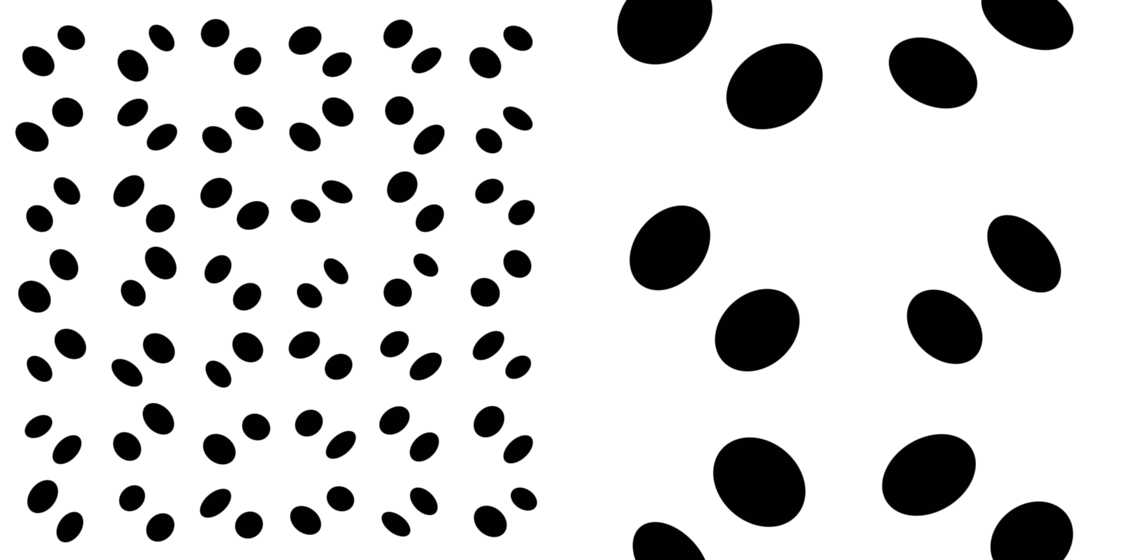
Left, the full canvas; right, a detail of the centre.
A Shadertoy shader for this pattern:

```glsl
// Black oval dots in slanted pairs on white, six pairs across and seven down.
// Each cell of a centred grid is mirrored or not by a lean mask, then two ellipses
// are set either side of its jittered centre, with hashed size, slant and tilt.

const vec2  GRID        = vec2(6.0, 7.0);        // pairs across, down
const vec2  PITCH       = vec2(0.1605, 0.1375);  // cell size
const vec2  GRID_CENTRE = vec2(-0.003, -0.002);
const vec2  JITTER      = vec2(0.008, 0.006);    // largest shift of a pair
const vec2  RADII_MIN   = vec2(0.0250, 0.0165);  // long, short half axes
const vec2  RADII_MAX   = vec2(0.0335, 0.0255);
const float GAP         = 0.0145;                // half the space between the dots
const vec2  SLANT       = vec2(0.54, 0.85);      // range of pair angles, radians
const float TILT_JITTER = 0.13;                  // dot tilt variation, radians
const vec3  PAPER       = vec3(1.0);
const vec3  INK         = vec3(0.005);

// One mask per row from the bottom; bit n mirrors the pair in column n.
const int LEAN[7] = int[7](7, 57, 56, 4, 54, 18, 28);

float hash(vec2 p) {
    return fract(sin(dot(p, vec2(127.1, 311.7))) * 43758.5453);
}

vec2 hash2(vec2 p) {
    return vec2(hash(p), hash(p + 37.3));
}

vec2 direction(float angle) {
    return vec2(cos(angle), sin(angle));
}

// Approximate signed distance to an ellipse whose long axis lies along "axis".
float ellipseDistance(vec2 p, vec2 radii, vec2 axis) {
    vec2 q = vec2(dot(p, axis), dot(p, vec2(-axis.y, axis.x)));
    float k = length(q / radii);
    return k * (k - 1.0) / max(length(q / (radii * radii)), 1e-4);
}

// Distance to the two dots of a cell, p measured from the cell centre.
float pairDistance(vec2 p, vec2 cell) {
    p -= (hash2(cell + 5.7) * 2.0 - 1.0) * JITTER;
    if (((LEAN[int(cell.y)] >> int(cell.x)) & 1) == 1) p.x = -p.x;

    vec2 radiiA = mix(RADII_MIN, RADII_MAX, hash2(cell + 11.2));
    vec2 radiiB = mix(RADII_MIN, RADII_MAX, hash2(cell + 23.9));
    float slant = mix(SLANT.x, SLANT.y, hash(cell + 3.1));
    vec2 offset = direction(slant) * (0.5 * (radiiA.y + radiiB.y) + GAP);

    // Long axes cross the line that joins the dots.
    vec2 tilt = (hash2(cell + 41.6) * 2.0 - 1.0) * TILT_JITTER - slant;
    return min(ellipseDistance(p - offset, radiiA, direction(tilt.x)),
               ellipseDistance(p + offset, radiiB, direction(tilt.y)));
}

void mainImage(out vec4 fragColor, in vec2 fragCoord) {
    float side = min(iResolution.x, iResolution.y);
    float pixel = 1.0 / side;
    vec2 p = (fragCoord - 0.5 * iResolution.xy) / side - GRID_CENTRE;

    // Nearest cell, clamped so the margin stays empty.
    vec2 g = p / PITCH + 0.5 * GRID;
    vec2 cell = clamp(floor(g), vec2(0.0), GRID - 1.0);
    float d = pairDistance((g - cell - 0.5) * PITCH, cell);

    float ink = 1.0 - smoothstep(-pixel, pixel, d);
    fragColor = vec4(mix(PAPER, INK, ink), 1.0);
}
```
